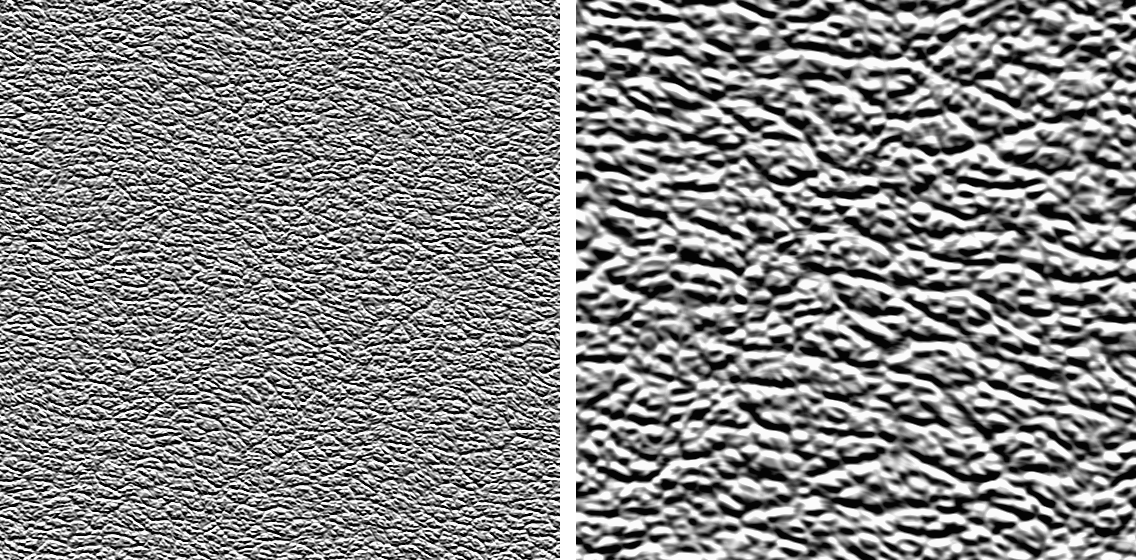
Left, the full canvas; right, a detail of the centre.
A WebGL 1 fragment shader for this texture map:

```glsl
precision highp float;
uniform vec2 u_resolution;

const float LIGHT_STEP = 0.0020;
const float SOFTNESS = 0.0007;
const float BASE_GRAY = 0.53;
const float RELIEF = 1.06;

vec2 hash2(vec2 cell) {
  vec3 q = fract(vec3(cell.xyx) * vec3(0.1031, 0.1030, 0.0973));
  q += dot(q, q.yzx + 33.33);
  return fract((q.xx + q.yz) * q.zy);
}

// Distance gap between the two nearest cell centres: zero along the creases
float cellGap(vec2 p, float seed) {
  vec2 cell = floor(p);
  vec2 local = p - cell;
  float nearest = 8.0;
  float second = 8.0;
  for (int j = -1; j <= 1; j++) {
    for (int i = -1; i <= 1; i++) {
      vec2 offset = vec2(float(i), float(j));
      vec2 centre = offset + hash2(cell + offset + seed);
      float d = length(centre - local);
      second = min(second, max(nearest, d));
      nearest = min(nearest, d);
    }
  }
  return second - nearest;
}

// Raised pads with rounded shoulders, sheared along the grain
float pads(vec2 p, vec2 density, float shear, float shoulder, float seed) {
  vec2 sheared = vec2(p.x, p.y + shear * p.x);
  return smoothstep(0.0, shoulder, cellGap(sheared * density, seed));
}

// Layered sines bend the rows so that no grid shows
vec2 bend(vec2 p) {
  vec2 slow = vec2(sin(p.y * 19.0 + 3.0 * sin(p.x * 7.0)),
                   sin(p.x * 15.0 + 2.0 * sin(p.y * 9.0 + 1.0)));
  vec2 quick = vec2(sin(p.y * 83.0 + p.x * 31.0),
                    sin(p.x * 67.0 - p.y * 43.0));
  return p + 0.006 * slow + 0.0018 * quick;
}

float leatherHeight(vec2 p) {
  vec2 q = bend(p);
  float patches = 0.5 + 0.5 * sin(p.x * 17.0 + 2.0 * sin(p.y * 13.0))
                            * sin(p.y * 21.0 + 2.0 * sin(p.x * 11.0));
  float creases = pads(q, vec2(23.0, 46.0), 0.16, 0.36, 17.0);
  float folds = pads(q, vec2(47.0, 80.0), 0.05, 0.45, 59.0);
  float grains = pads(q, vec2(82.0, 124.0), 0.10, 0.60, 131.0);
  return mix(0.62, 0.80, patches) * creases + 0.42 * folds + 0.48 * grains;
}

// Slope toward a light above the canvas
float litSlope(vec2 p) {
  vec2 up = vec2(0.0, LIGHT_STEP);
  return leatherHeight(p - up) - leatherHeight(p + up);
}

void main() {
  vec2 p = gl_FragCoord.xy / u_resolution;
  vec2 side = vec2(SOFTNESS, 0.0);
  float slope = 0.5 * (litSlope(p - side) + litSlope(p + side));
  float gray = clamp(BASE_GRAY + RELIEF * slope, 0.015, 0.985);
  gl_FragColor = vec4(vec3(gray), 1.0);
}
```
